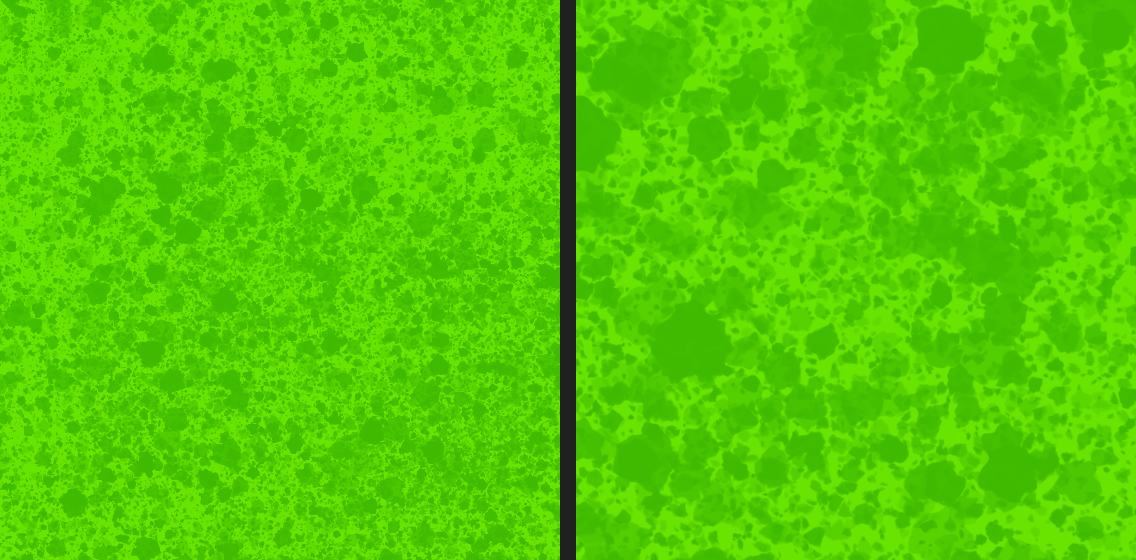
Left, the full canvas; right, a detail of the centre.
Give the GLSL for this texture, as a three.js fragment shader.

```glsl
// Green paint spatter: translucent, slightly lumpy droplets over a bright lime ground.
// Four jittered grids scatter droplets from large to tiny; overlaps build up to
// a solid darker green, and a slow noise field clumps the droplets together.

#define GROUND_COLOR vec3(0.412, 0.892, 0.0)
#define PAINT_COLOR vec3(0.245, 0.728, 0.0)
#define COARSE_CELLS 20.0
#define LAYER_STEP 1.95
#define DROPS_PER_CELL 2
#define DROP_CHANCE 0.50
#define MIN_RADIUS 0.15
#define MAX_RADIUS 0.50
#define MIN_OPACITY 0.22
#define LUMPINESS 0.09
#define EDGE_WIDTH 0.0009
#define CLUMP_SCALE 6.0

varying vec2 vUv;

float hash(vec2 p) {
  return fract(sin(dot(p, vec2(127.1, 311.7))) * 43758.5453);
}

float valueNoise(vec2 p) {
  vec2 cell = floor(p);
  vec2 f = fract(p);
  f = f * f * (3.0 - 2.0 * f);
  float bottom = mix(hash(cell), hash(cell + vec2(1.0, 0.0)), f.x);
  float top = mix(hash(cell + vec2(0.0, 1.0)), hash(cell + vec2(1.0, 1.0)), f.x);
  return mix(bottom, top, f.y);
}

// Relative droplet density, about 1 on average and higher towards the bottom.
float clumpDensity(vec2 p) {
  float broad = valueNoise(p * CLUMP_SCALE + 3.7);
  float fine = valueNoise(p * CLUMP_SCALE * 2.7 + 19.3);
  return (0.3 + 0.8 * broad + 0.6 * fine) * mix(1.3, 0.78, p.y);
}

// Coverage of one droplet, with an outline of gentle lobes.
float droplet(vec2 offset, float radius, float phase, float edge) {
  float angle = atan(offset.y, offset.x + 1e-5);
  float lobes = sin(angle * 3.0 + phase) + 0.7 * sin(angle * 5.0 - phase * 2.3)
              + 0.45 * sin(angle * 9.0 + phase * 3.1);
  float outline = radius * (1.0 + LUMPINESS * lobes);
  return 1.0 - smoothstep(-edge, edge, length(offset) - outline);
}

// Share of the ground left showing through one grid of droplets.
float layerTransmission(vec2 uv, float cells, float seed) {
  vec2 shift = vec2(0.37, 0.71) * seed;
  vec2 p = uv * cells + shift;
  vec2 home = floor(p);
  float edge = EDGE_WIDTH * cells;
  float clear = 1.0;
  for (int y = -1; y <= 1; y++) {
    for (int x = -1; x <= 1; x++) {
      vec2 cell = home + vec2(float(x), float(y));
      float chance = DROP_CHANCE * clumpDensity((cell + 0.5 - shift) / cells);
      for (int i = 0; i < DROPS_PER_CELL; i++) {
        vec2 id = cell + vec2(seed * 17.3, float(i) * 41.9 + seed * 5.1);
        if (hash(id) > chance) continue;
        vec2 center = cell + vec2(hash(id + 7.13), hash(id + 13.57));
        float size = hash(id + 23.91);
        float radius = mix(MIN_RADIUS, MAX_RADIUS, size * size);
        float opacity = mix(MIN_OPACITY, 1.0, hash(id + 31.37));
        float phase = 6.2832 * hash(id + 47.71);
        clear *= 1.0 - opacity * droplet(p - center, radius, phase, edge);
      }
    }
  }
  return clear;
}

void main() {
  // Small ripple that roughens every outline
  vec2 ripple = vec2(valueNoise(vUv * 170.0), valueNoise(vUv * 170.0 + 57.3)) - 0.5;
  vec2 uv = vUv + ripple * 0.0035;

  // Accumulate the layers, from large drops to fine specks
  float clear = 1.0;
  float cells = COARSE_CELLS;
  for (int layer = 0; layer < 4; layer++) {
    clear *= layerTransmission(uv, cells, float(layer) + 1.0);
    cells *= LAYER_STEP;
  }

  gl_FragColor = vec4(mix(PAINT_COLOR, GROUND_COLOR, clear), 1.0);
}
```
